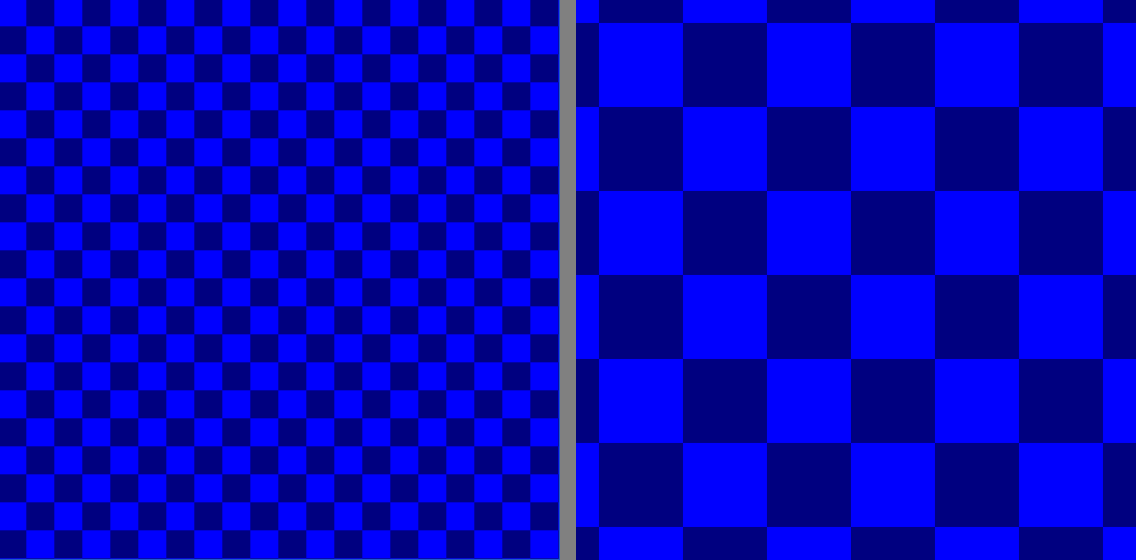
Left: the whole. Right: its middle third, enlarged.
Write a WebGL 2 fragment shader that draws this pattern.

```glsl
#version 300 es
precision highp float;
// Two-tone blue checkerboard, twenty cells across and down, shifted slightly
// up and left. Each axis gives a smoothed square wave; their product sets the
// tone. A thin paler rim closes the right and bottom sides.

uniform vec2 u_resolution;
out vec4 fragColor;

const vec3 BRIGHT_BLUE = vec3(0.0, 0.0, 1.0);
const vec3 NAVY = vec3(0.0, 0.0, 0.5);
const vec3 RIM_BLUE = vec3(0.12, 0.36, 0.78);

const float CELLS = 20.0;
const float SHIFT = 0.003;      // grid offset, in canvas units
const float RIM_WIDTH = 0.002;  // in canvas units

// Square wave of +1 and -1, one cell each, with ramps of the given half width.
vec2 squareWave(vec2 x, vec2 halfWidth) {
    vec2 edgeDistance = 0.5 - abs(fract(x) - 0.5);
    vec2 side = 1.0 - 2.0 * mod(floor(x), 2.0);
    return side * clamp(edgeDistance / halfWidth, 0.0, 1.0);
}

// Checker coverage: 1 on even cells, 0 on odd cells.
float checker(vec2 x, vec2 halfWidth) {
    vec2 wave = squareWave(x, halfWidth);
    return 0.5 + 0.5 * wave.x * wave.y;
}

// Coverage of a rim along the far side of both axes.
float farRim(vec2 p, float width, vec2 pixel) {
    vec2 cover = clamp((p - (1.0 - width)) / pixel + 0.5, 0.0, 1.0);
    return max(cover.x, cover.y);
}

void main() {
    vec2 pixel = 1.0 / u_resolution;
    vec2 uv = gl_FragCoord.xy * pixel;
    vec2 p = vec2(uv.x, 1.0 - uv.y);  // measured from the top left

    // Checkerboard
    float tone = checker((p + SHIFT) * CELLS, 0.5 * pixel * CELLS);
    vec3 color = mix(NAVY, BRIGHT_BLUE, tone);

    // Rim
    color = mix(color, RIM_BLUE, farRim(p, RIM_WIDTH, pixel));

    fragColor = vec4(color, 1.0);
}
```
